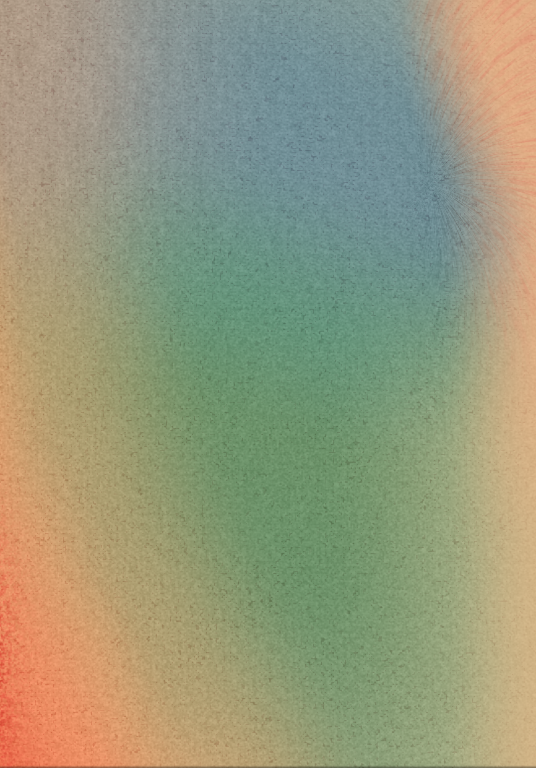
Reproduce this background procedurally as a Shadertoy shader.

```glsl
// Soft pastel field: blue over green, peach on the right, glowing red lower left, with chalk grain.

float hash(vec2 p) {
    return fract(sin(dot(p, vec2(127.1, 311.7))) * 43758.5453);
}

float noise(vec2 p) {
    vec2 i = floor(p), f = fract(p);
    f = f * f * (3.0 - 2.0 * f);
    return mix(mix(hash(i), hash(i + vec2(1, 0)), f.x),
               mix(hash(i + vec2(0, 1)), hash(i + vec2(1, 1)), f.x), f.y);
}

float fbm(vec2 p) {
    float sum = 0.0, amp = 0.5;
    for (int i = 0; i < 4; i++) {
        sum += amp * noise(p);
        p = mat2(1.6, 1.2, -1.2, 1.6) * p + 17.0;
        amp *= 0.5;
    }
    return sum;
}

// Cool centre: tilted vertical blend from sage through green to blue
vec3 coolField(vec2 uv) {
    float t = uv.y + 0.25 * (uv.x - 0.5);
    vec3 col = mix(vec3(0.52, 0.61, 0.46), vec3(0.42, 0.57, 0.41), smoothstep(0.0, 0.3, t));
    col = mix(col, vec3(0.39, 0.58, 0.48), smoothstep(0.42, 0.62, t));
    col = mix(col, vec3(0.44, 0.56, 0.59), smoothstep(0.57, 0.82, t));
    col = mix(col, vec3(0.51, 0.60, 0.59), smoothstep(0.9, 1.08, t));
    float paleSide = smoothstep(0.58, 0.97, uv.x) * (1.0 - smoothstep(0.4, 0.68, uv.y));
    return mix(col, vec3(0.65, 0.67, 0.51), paleSide);
}

// Warm left side: d grows from the cool edge towards the lower left corner
vec3 warmField(float d, float y) {
    vec3 olive = mix(vec3(0.69, 0.62, 0.44), vec3(0.68, 0.60, 0.52), smoothstep(0.5, 0.85, y));
    vec3 col = mix(olive, vec3(0.84, 0.62, 0.43), smoothstep(0.05, 0.21, d));
    col = mix(col, vec3(0.92, 0.56, 0.39), smoothstep(0.16, 0.32, d));
    return mix(col, vec3(0.93, 0.44, 0.31), smoothstep(0.29, 0.50, d));
}

void mainImage(out vec4 fragColor, in vec2 fragCoord) {
    vec2 uv = fragCoord / iResolution.xy;
    vec2 q = fragCoord / iResolution.x;
    vec2 tilted = mat2(0.8, 0.6, -0.6, 0.8) * q;
    float cloud = fbm(q * 5.0) - 0.47;
    vec3 col = coolField(uv);

    // Grey mauve haze in the upper left
    float haze = 1.0 - smoothstep(0.0, 0.58, length((uv - vec2(0.0, 1.0)) * vec2(1.0, 0.85)));
    col = mix(col, vec3(0.68, 0.61, 0.55), 0.9 * haze);

    // Curved warm edge, wider towards the bottom
    float d = 0.06 + 0.42 * (1.0 - uv.y) * (1.0 - uv.y) - uv.x + 0.04 * cloud;
    col = mix(col, warmField(d, uv.y), smoothstep(-0.25, 0.10, d));
    float bottomGlow = exp(-uv.y * 14.0) * (1.0 - smoothstep(0.35, 0.7, uv.x));
    col = mix(col, vec3(0.80, 0.64, 0.46), 0.6 * bottomGlow * smoothstep(0.2, 0.4, uv.x));

    // Peach band down the right edge, bulging near the top
    float edge = 0.935 - 0.10 * smoothstep(0.68, 1.0, uv.y) + 0.03 * cloud;
    float peach = smoothstep(-0.12, 0.085, uv.x - edge);
    vec3 peachColor = mix(vec3(0.82, 0.70, 0.52), vec3(0.88, 0.68, 0.52), smoothstep(0.2, 0.7, uv.y));
    col = mix(col, peachColor, peach);

    // Short strokes fanning out: red over the peach, dark where it meets the blue
    vec2 fan = q - vec2(0.80, 1.09);
    float radius = length(fan);
    float angle = atan(fan.y, fan.x) + 1.2 * radius;
    float strokes = smoothstep(0.45, 0.9, noise(vec2(angle * 40.0, radius * 30.0)));
    strokes += smoothstep(0.45, 0.9, noise(vec2(angle * 85.0, radius * 45.0)));
    float upper = smoothstep(0.42, 0.75, uv.y);
    col = mix(col, vec3(0.87, 0.51, 0.42), 0.24 * strokes * peach * upper);
    float seam = smoothstep(0.72, 0.86, uv.x) * (1.0 - peach) * upper;
    col -= 0.05 * strokes * seam;

    // Rough red pigment along the lower left edge
    float rough = 0.5 * noise(tilted * 150.0) + 0.5 * noise(q * 290.0);
    float ember = exp(-uv.x * 34.0) * (1.0 - smoothstep(0.1, 0.42, uv.y));
    col = mix(col, vec3(0.86, 0.28, 0.21), 0.8 * ember * smoothstep(0.3, 0.75, rough));

    // Fine chalk grain from two crossed fields, without a preferred direction
    float fine = 0.5 * (noise(q * 330.0 + 5.0) + noise(tilted * 290.0 + 31.0)) - 0.5;
    float medium = noise(tilted * 130.0) - 0.5;
    float calm = 1.0 - 0.5 * peach;
    col += calm * (0.11 * fine + 0.02 * medium);

    // Faint vertical streaks in the upper left
    float streaks = noise(q * vec2(210.0, 35.0)) + noise(q * vec2(90.0, 12.0)) - 1.0;
    col += 0.024 * streaks * smoothstep(0.55, 0.8, uv.y) * (1.0 - smoothstep(0.35, 0.7, uv.x));

    // Small scattered specks, slightly purple
    float specks = smoothstep(0.68, 0.95, noise(q * 270.0 + 9.0));
    specks *= 0.5 + 0.5 * smoothstep(0.3, 0.65, fbm(q * 24.0));
    col += calm * (0.006 - 0.09 * specks * vec3(0.65, 1.0, 0.85));

    // Thin dark rim at the bottom
    col *= 1.0 - 0.35 * (1.0 - smoothstep(0.0, 0.004, uv.y));
    fragColor = vec4(clamp(col, 0.0, 1.0), 1.0);
}
```
